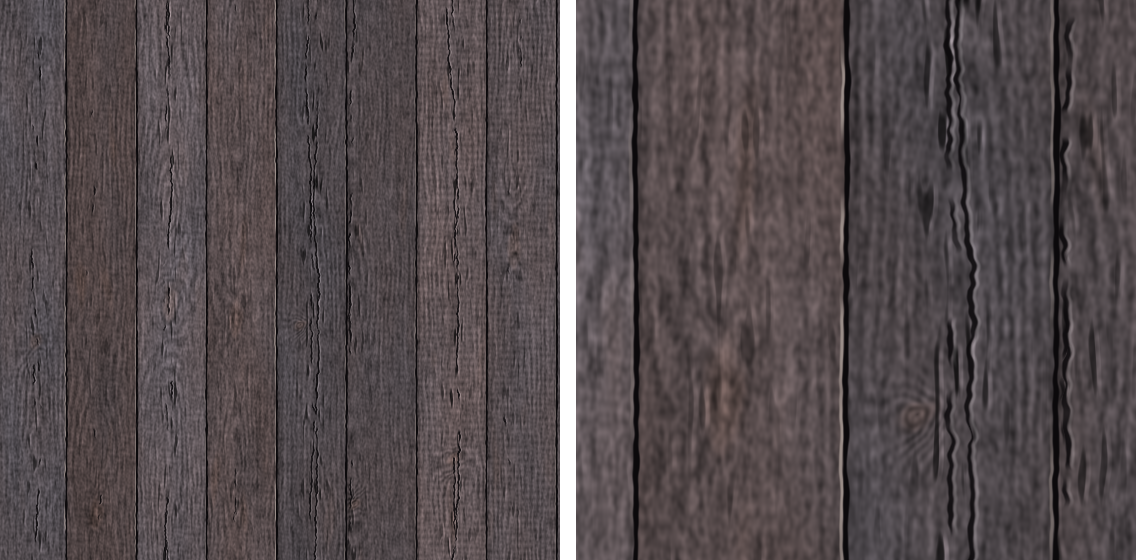
Left, the full canvas; right, a detail of the centre.
Write a three.js fragment shader that draws this texture.

```glsl
varying vec2 vUv;

const float PLANKS = 8.0;
const float SEAM_SHIFT = 0.006;
const vec3 COOL_WOOD = vec3(0.318, 0.301, 0.322);
const vec3 WARM_WOOD = vec3(0.343, 0.291, 0.289);
const vec3 RUST = vec3(0.42, 0.31, 0.26);
const vec3 GAP = vec3(0.045, 0.036, 0.045);
const vec3 BARE_EDGE = vec3(0.62, 0.57, 0.55);

vec2 hashGradient(vec2 cell) {
  vec2 h = vec2(dot(cell, vec2(127.1, 311.7)), dot(cell, vec2(269.5, 183.3)));
  return 2.0 * fract(sin(h) * 43758.5) - 1.0;
}

float gradientNoise(vec2 p) {
  vec2 i = floor(p);
  vec2 f = p - i;
  vec2 w = f * f * f * (f * (f * 6.0 - 15.0) + 10.0);
  vec2 e = vec2(0.0, 1.0);
  float low = mix(dot(hashGradient(i), f), dot(hashGradient(i + e.yx), f - e.yx), w.x);
  float high = mix(dot(hashGradient(i + e.xy), f - e.xy), dot(hashGradient(i + e.yy), f - e.yy), w.x);
  return mix(low, high, w.y);
}

// Value belonging to one of eight planks
float pick(vec4 first, vec4 last, float index) {
  vec4 slot = vec4(0.0, 1.0, 2.0, 3.0);
  vec4 inFirst = 1.0 - step(0.5, abs(index - slot));
  vec4 inLast = 1.0 - step(0.5, abs(index - 4.0 - slot));
  return dot(first, inFirst) + dot(last, inLast);
}

float stroke(float d, float halfWidth, float softness) {
  return 1.0 - smoothstep(halfWidth - softness, halfWidth + softness, abs(d));
}

// Brightness of fibres, specks, streaks and blotches
float fibres(vec2 p, float seed) {
  vec2 q = p + vec2(0.004 * gradientNoise(vec2(p.x * 20.0, p.y * 9.0 + seed)), seed * 3.7);
  float fine = gradientNoise(q * vec2(225.0, 42.0));
  float specks = gradientNoise(q * vec2(270.0, 160.0));
  float streaks = gradientNoise(q * vec2(85.0, 4.0));
  float blotches = gradientNoise(q * vec2(14.0, 5.0));
  return 0.40 * fine + 0.38 * specks + 0.22 * streaks + 0.14 * blotches;
}

// Growth rings arching around the heart and bending past the knot
float rings(float fromHeart, float y, float seed, float knotPull) {
  float depth = 0.75 * gradientNoise(vec2(seed * 7.3, y * 3.2 + seed));
  float warp = 0.08 * gradientNoise(vec2(fromHeart * 3.0 + seed * 9.0, y * 8.0))
             + 0.02 * gradientNoise(vec2(fromHeart * 12.0 + seed, y * 40.0));
  float field = length(vec2(fromHeart, depth)) + warp + 0.30 * knotPull;
  return sin(field * 92.0);
}

// Sideways position of a split, as a share of the plank
float crackPath(float y, float seed) {
  return 0.22 * gradientNoise(vec2(seed * 5.1, y * 2.7))
       + 0.05 * gradientNoise(vec2(seed * 8.3, y * 13.0))
       + 0.030 * gradientNoise(vec2(seed * 3.9, y * 60.0))
       + 0.022 * gradientNoise(vec2(seed * 2.3, y * 140.0));
}

// Broken dark split in x, its pale lip in y
vec2 split(float fromHeart, float y, float seed, float amount) {
  float d = (fromHeart - crackPath(y, seed)) / PLANKS;
  float breaks = gradientNoise(vec2(seed * 2.9, y * 7.0)) + 0.7 * gradientNoise(vec2(seed * 4.3, y * 42.0));
  float open = smoothstep(0.28, 0.50, breaks + 0.55 * amount);
  float halfWidth = 0.0013 + 0.0016 * gradientNoise(vec2(seed, y * 70.0));
  return open * vec2(stroke(d, halfWidth, 0.0008), stroke(d - 0.0028, 0.0009, 0.0009));
}

void main() {
  vec2 p = vUv;
  float span = (p.x + SEAM_SHIFT) * PLANKS;

  // Plank layout with slightly ragged seams
  float seam = floor(span + 0.5);
  float seamId = mod(seam, PLANKS);
  float ragged = 0.016 * gradientNoise(vec2(seamId * 4.7, p.y * 4.0))
               + 0.010 * gradientNoise(vec2(seamId * 6.1, p.y * 95.0));
  float fromSeam = span - seam + ragged;
  float slot = seam - step(fromSeam, 0.0);
  float across = span - slot;
  float plank = mod(slot, PLANKS);
  float seed = plank + 1.37;

  float tone = pick(vec4(1.0, 0.90, 1.10, 0.99), vec4(0.91, 0.91, 1.10, 1.02), plank);
  float warmth = pick(vec4(0.25, 0.95, 0.35, 0.80), vec4(0.28, 0.50, 0.70, 0.48), plank);
  float heart = pick(vec4(0.58, 0.40, 0.46, 0.42), vec4(0.54, 0.10, 0.55, 0.40), plank);
  float splitting = pick(vec4(0.5, 0.05, 0.75, 0.0), vec4(1.0, 0.4, 0.9, 0.2), plank);

  // Knot
  float knotAcross = pick(vec4(0.55, 0.42, 0.48, 0.42), vec4(0.34, 0.12, 0.53, 0.40), plank);
  float knotHeight = pick(vec4(0.39, 0.08, 0.46, 0.43), vec4(0.42, 0.10, 0.18, 0.56), plank);
  float knotLength = pick(vec4(0.018, 0.035, 0.04, 0.04), vec4(0.011, 0.012, 0.014, 0.045), plank);
  vec2 toKnot = vec2((across - knotAcross) / PLANKS, p.y - knotHeight);
  toKnot.y -= 0.35 * toKnot.x;
  float knotRadius = length(toKnot / vec2(0.015, knotLength));
  knotRadius += 0.4 * gradientNoise(p * vec2(80.0, 50.0));
  float knotPull = exp(-0.25 * knotRadius * knotRadius);
  float knotCore = 1.0 - smoothstep(0.35, 1.1, knotRadius);

  // Wood colour and grain
  float fromHeart = across - heart;
  float ringShade = rings(fromHeart, p.y, seed, knotPull);
  float ringFade = 0.25 + 0.75 * smoothstep(-0.2, 0.25, gradientNoise(vec2(span * 2.5, p.y * 5.0)));
  float light = 1.03 + fibres(p, seed) + 0.15 * ringShade * max(ringFade, knotPull);
  light += knotCore * 0.16 * sin(knotRadius * 11.0);
  light -= 0.12 * smoothstep(0.5, 1.0, knotPull) * (1.0 - knotCore);
  float stain = gradientNoise(vec2(span * 2.2 + 13.0, p.y * 4.5));
  vec3 color = mix(COOL_WOOD, WARM_WOOD, clamp(warmth + 0.6 * stain, 0.0, 1.0));
  float rust = smoothstep(0.2, 0.55, gradientNoise(p * vec2(38.0, 9.0) + 21.0));
  color = mix(color, RUST, 0.3 * rust * warmth + 0.25 * knotCore);
  color *= tone * light;

  // Short fissures gathered along the heart, lit on one side
  float nearHeart = exp(-24.0 * fromHeart * fromHeart);
  vec2 fissureScale = vec2(170.0, 24.0);
  float fissure = smoothstep(0.16, 0.38, gradientNoise(p * fissureScale + seed));
  float fissureLip = smoothstep(0.16, 0.38, gradientNoise((p - vec2(0.0028, 0.0)) * fissureScale + seed));
  float fissureDepth = 0.12 + nearHeart * (0.15 + 0.45 * splitting);
  color *= 1.0 + fissureDepth * (0.5 * fissureLip * (1.0 - fissure) - fissure);

  // Two strands of long splits
  vec2 cracks = max(split(fromHeart, p.y, seed, splitting),
                    split(fromHeart + 0.05, p.y, seed + 17.6, 0.7 * splitting));
  color += 0.12 * cracks.y;
  color = mix(color, GAP, 0.88 * cracks.x);

  // Seam: bare wood edge beside a dark gap
  float seamDistance = fromSeam / PLANKS;
  float bareness = pick(vec4(0.4, 0.85, 0.65, 0.35), vec4(0.95, 0.5, 0.5, 0.2), seamId);
  float chipped = smoothstep(-0.25, 0.1, gradientNoise(vec2(seamId * 3.3, p.y * 22.0)));
  float gapWidth = 0.0015 + 0.0013 * gradientNoise(vec2(seamId * 9.7, p.y * 45.0));
  color *= 1.0 - 0.18 * exp(-abs(seamDistance) * 260.0);
  color = mix(color, BARE_EDGE, bareness * chipped * stroke(seamDistance + 0.0026, 0.0010, 0.0007));
  color = mix(color, GAP, stroke(seamDistance, gapWidth, 0.0007));

  gl_FragColor = vec4(clamp(color, 0.0, 1.0), 1.0);
}
```
